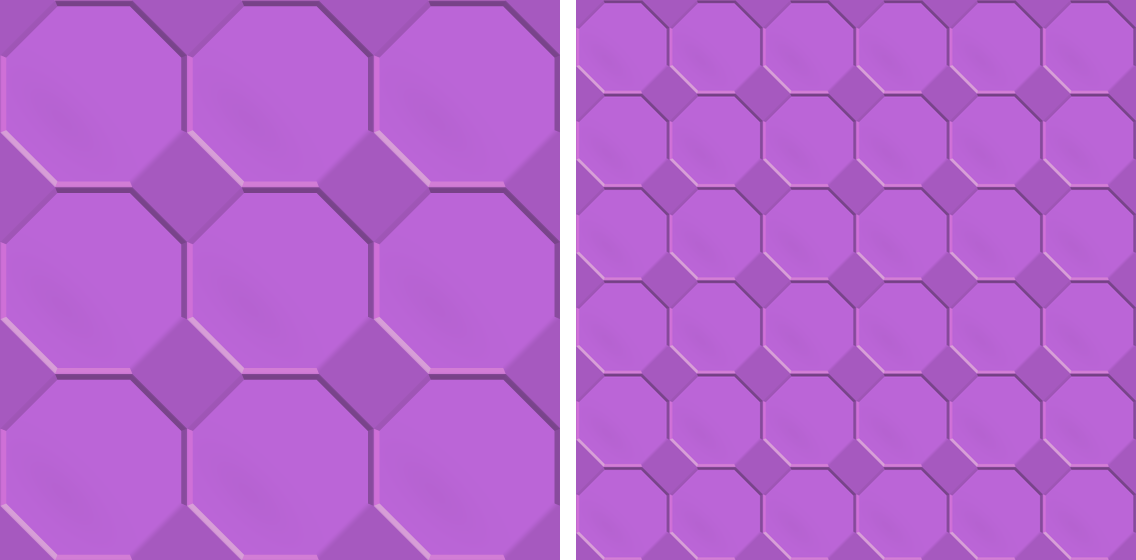
Left, the tile; right, the same tile 2 across and 2 down.
Reproduce this pattern procedurally as a WebGL 2 fragment shader.

```glsl
#version 300 es
precision highp float;
// Raised octagon tiles on a square grid, with plain diamonds left between them.
// Each tile is a regular octagon distance field whose eight bevel sides take
// a colour by their direction, as if lit from the lower left.

uniform vec2 u_resolution;
out vec4 fragColor;

const float REPEATS = 3.0;
const float APOTHEM = 0.5;                 // tile centre to outer side, in cells
const float BEVEL_WIDTH = 0.031;
const vec2 TILE_OFFSET = vec2(0.002, -0.003);
const float LIP_STRENGTH = 0.22;           // blend into the floor at the outer rim
const int SAMPLES = 4;                     // antialiasing samples per axis

const vec2 STAIN_CENTER = vec2(-0.17, -0.14);
const vec2 STAIN_RADIUS = vec2(0.30, 0.11); // along and across the falling diagonal
const float STAIN_DEPTH = 0.026;

const vec3 FACE_COLOR = vec3(0.732, 0.396, 0.842);
const vec3 FLOOR_COLOR = vec3(0.650, 0.350, 0.748);

// Bevel colours, counterclockwise from the right side.
const vec3 BEVEL_COLORS[8] = vec3[8](
    vec3(0.535, 0.295, 0.615),  // right
    vec3(0.475, 0.265, 0.545),  // upper right
    vec3(0.470, 0.260, 0.535),  // top
    vec3(0.622, 0.335, 0.712),  // upper left
    vec3(0.810, 0.440, 0.845),  // left
    vec3(0.845, 0.620, 0.845),  // lower left
    vec3(0.825, 0.490, 0.835),  // bottom
    vec3(0.680, 0.367, 0.782)   // lower right
);
const int SOFT_SIDE = 7;
const float SECTOR = 0.785398;             // an eighth of a turn

// Flat tile top with a faint diagonal stain.
vec3 faceColor(vec2 p) {
    vec2 d = p - STAIN_CENTER;
    vec2 q = vec2(d.x - d.y, d.x + d.y) * 0.70711 / STAIN_RADIUS;
    return FACE_COLOR * (1.0 - STAIN_DEPTH * exp(-dot(q, q)));
}

vec3 patternColor(vec2 uv) {
    vec2 p = fract(uv * REPEATS - TILE_OFFSET) - 0.5;

    // Nearest octagon side and the distance towards it.
    float side = round(atan(p.y, p.x) / SECTOR);
    vec2 normal = vec2(cos(side * SECTOR), sin(side * SECTOR));
    float sideDistance = dot(p, normal);
    int sideIndex = int(mod(side + 8.0, 8.0));

    if (sideDistance > APOTHEM) return FLOOR_COLOR;

    // Zero at the inner edge of the bevel, one at the outer rim.
    float slope = (sideDistance - APOTHEM + BEVEL_WIDTH) / BEVEL_WIDTH;
    vec3 face = faceColor(p);
    if (sideIndex == SOFT_SIDE) {
        return mix(face, FLOOR_COLOR, smoothstep(-0.5, 1.0, slope));
    }
    if (slope < 0.0) return face;
    float lip = LIP_STRENGTH * smoothstep(0.65, 1.0, slope);
    return mix(BEVEL_COLORS[sideIndex], FLOOR_COLOR, lip);
}

void main() {
    // Average a grid of samples inside the pixel for smooth edges.
    vec3 sum = vec3(0.0);
    for (int y = 0; y < SAMPLES; y++) {
        for (int x = 0; x < SAMPLES; x++) {
            vec2 jitter = (vec2(x, y) + 0.5) / float(SAMPLES) - 0.5;
            sum += patternColor((gl_FragCoord.xy + jitter) / u_resolution);
        }
    }
    fragColor = vec4(sum / float(SAMPLES * SAMPLES), 1.0);
}
```
